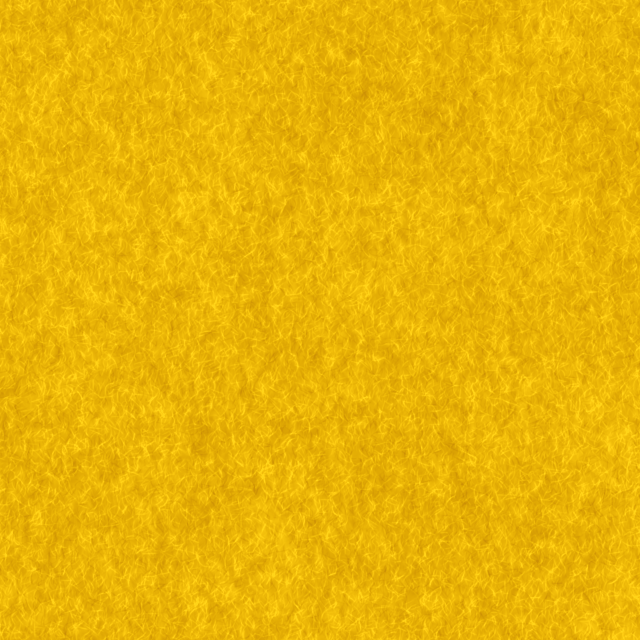
Give the GLSL for this texture, as a three.js fragment shader.

```glsl
// Yellow wool felt: layers of short curved fibres, light over dark,
// scattered by jittered grids and laid on softly mottled clumps of wool.
// Every part adds to one tone value, which is then coloured from ochre to lemon.
varying vec2 vUv;

const int FIBRE_LAYERS = 12;
const float FIBRE_WIDTH = 0.00125;
const float FIBRE_LEAN = 1.42;      // main direction in radians, near upright
const float FIBRE_SPREAD = 1.7;
const float FIBRE_MEAN = 0.28;      // average of the summed fibre layers
const vec3 OCHRE = vec3(0.860, 0.640, 0.015);
const vec3 LEMON = vec3(0.960, 0.760, 0.020);

vec2 hash2(vec2 p) {
  vec3 q = fract(vec3(p.xyx) * vec3(0.1031, 0.1030, 0.0973));
  q += dot(q, q.yzx + 33.33);
  return fract((q.xx + q.yz) * q.zy);
}

mat2 rotation(float angle) {
  float c = cos(angle), s = sin(angle);
  return mat2(c, -s, s, c);
}

float valueNoise(vec2 p) {
  vec2 cell = floor(p), f = fract(p);
  f = f * f * (3.0 - 2.0 * f);
  float low = mix(hash2(cell).x, hash2(cell + vec2(1.0, 0.0)).x, f.x);
  float high = mix(hash2(cell + vec2(0.0, 1.0)).x, hash2(cell + 1.0).x, f.x);
  return mix(low, high, f.y);
}

// Noise of three octaves, centred on zero
float mottle(vec2 p) {
  float sum = 0.0, amplitude = 0.5;
  for (int i = 0; i < 3; i++) {
    sum += amplitude * (valueNoise(p) - 0.5);
    p = rotation(0.5) * p * 1.9 + 17.3;
    amplitude *= 0.6;
  }
  return sum;
}

// One bent strand along x, tapered toward its ends
float strand(vec2 p, float halfLength, float bend, float width) {
  float along = p.x / halfLength;
  float across = (p.y - bend * (along * along - 0.4)) / width;
  float slope = 2.0 * bend * along / halfLength;
  float taper = 1.0 - smoothstep(0.45, 1.0, abs(along));
  return taper * exp(-across * across / (1.0 + slope * slope));
}

// One strand per grid cell, with random place, turn, bend and brightness
float fibreLayer(vec2 uv, float density, float seed) {
  vec2 p = rotation(seed * 0.7) * uv * density + seed * 11.7;
  vec2 home = floor(p);
  float sum = 0.0;
  for (int y = -1; y <= 1; y++) {
    for (int x = -1; x <= 1; x++) {
      vec2 cell = home + vec2(float(x), float(y));
      vec2 key = cell + seed * 37.0 + 200.0;
      vec2 place = hash2(key);
      vec2 turn = hash2(key + 71.3);
      vec2 look = hash2(key + 143.9);
      float angle = FIBRE_LEAN + (turn.x + turn.y - 1.0) * FIBRE_SPREAD;
      vec2 local = rotation(angle - seed * 0.7) * (p - cell - place);
      float bend = (turn.x - turn.y) * 0.4;
      float brightness = mix(-0.6, 1.0, look.x);
      float halfLength = mix(0.45, 0.8, look.y);
      sum += brightness * strand(local, halfLength, bend, FIBRE_WIDTH * density);
    }
  }
  return sum;
}

float fibres(vec2 uv) {
  float sum = 0.0;
  for (int i = 0; i < FIBRE_LAYERS; i++) {
    float layer = float(i);
    sum += fibreLayer(uv, 42.0 + 3.3 * layer, layer + 1.0);
  }
  return sum - FIBRE_MEAN;
}

// Tufts a little taller than wide, with wavering outlines
float clumps(vec2 uv) {
  vec2 waver = vec2(valueNoise(uv * 55.0), valueNoise(uv * 55.0 + 60.0)) - 0.5;
  vec2 p = rotation(0.15) * (uv + waver * 0.014);
  return mottle(p * vec2(88.0, 52.0) + 9.0);
}

vec3 woolColour(float tone) {
  vec3 colour = mix(OCHRE, LEMON, tone);
  colour.b += 0.028 * tone * tone;
  return clamp(colour, 0.0, 1.0);
}

void main() {
  float shading = 0.5 * mottle(vUv * vec2(9.0, 6.0) + 3.0);
  float tone = 0.57 + shading + 1.35 * clumps(vUv) + 0.57 * fibres(vUv);
  gl_FragColor = vec4(woolColour(clamp(tone, -0.6, 1.6)), 1.0);
}
```
